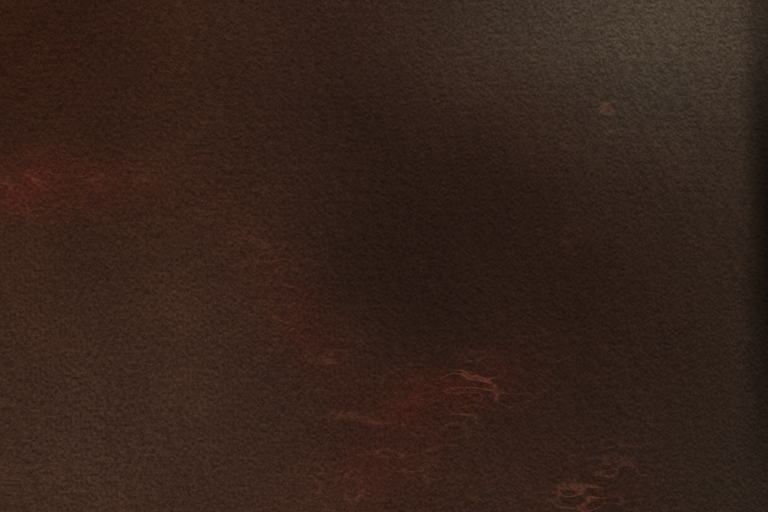
Reproduce this texture procedurally as a WebGL 2 fragment shader.

```glsl
#version 300 es
precision highp float;

uniform vec2 u_resolution;
out vec4 outColor;

// Colours
const vec3 BASE_BROWN  = vec3(0.205, 0.132, 0.101);
const vec3 WARM_BROWN  = vec3(0.228, 0.141, 0.102);
const vec3 DUSTY_BROWN = vec3(0.268, 0.184, 0.145);
const vec3 DARK_BROWN  = vec3(0.155, 0.099, 0.076);
const vec3 UMBER       = vec3(0.190, 0.102, 0.066);
const vec3 OLIVE_GREY  = vec3(0.192, 0.150, 0.120);
const vec3 SHEEN       = vec3(0.298, 0.250, 0.205);
const vec3 RUST        = vec3(0.325, 0.145, 0.106);
const vec3 CREASE_TINT = vec3(0.200, 0.120, 0.084);

// Texture controls, frequencies per canvas height
const float GRAIN_FREQ     = 185.0;
const float PORE_FREQ      = 300.0;
const float GRAIN_STRENGTH = 0.20;
const float PORE_STRENGTH  = 0.34;
const float MOTTLE_FREQ    = 5.0;
const float MOTTLE_AMOUNT  = 0.24;
const float WARP_AMOUNT    = 0.08;
const vec2  CREASE_FREQ    = vec2(26.0, 78.0);
const float CREASE_AMOUNT  = 0.75;

float hash(vec2 cell) {
    return fract(sin(dot(cell, vec2(127.1, 311.7))) * 43758.5453);
}

float noise(vec2 p) {
    vec2 cell = floor(p);
    vec2 f = fract(p);
    f = f * f * (3.0 - 2.0 * f);
    float low  = mix(hash(cell), hash(cell + vec2(1.0, 0.0)), f.x);
    float high = mix(hash(cell + vec2(0.0, 1.0)), hash(cell + vec2(1.0)), f.x);
    return mix(low, high, f.y);
}

float fbm(vec2 p) {
    float sum = 0.0;
    float amplitude = 0.5;
    for (int i = 0; i < 5; i++) {
        sum += amplitude * noise(p);
        p = mat2(1.6, 1.2, -1.2, 1.6) * p + 7.3;
        amplitude *= 0.5;
    }
    return sum;
}

// Soft elliptical spot, tilted by an angle in radians
float glow(vec2 p, vec2 center, vec2 radius, float angle) {
    float c = cos(angle);
    float s = sin(angle);
    vec2 q = mat2(c, -s, s, c) * (p - center) / radius;
    return exp(-dot(q, q));
}

// Thin broken ridges, stretched sideways
float creases(vec2 p) {
    vec2 bend = vec2(noise(p * 27.0), noise(p * 27.0 + 41.0)) - 0.5;
    vec2 q = (p + 0.022 * bend) * CREASE_FREQ;
    float ridge = 1.0 - abs(2.0 * noise(q) - 1.0);
    return smoothstep(0.66, 1.0, ridge) * smoothstep(0.25, 0.8, noise(q * 0.55 + 13.0));
}

void main() {
    vec2 p = gl_FragCoord.xy / u_resolution.y;
    float aspect = u_resolution.x / u_resolution.y;
    vec2 warp = vec2(fbm(p * 6.0), fbm(p * 6.0 + 23.0)) - 0.48;
    vec2 w = p + WARP_AMOUNT * warp;

    // Broad stains and light
    vec3 color = mix(WARM_BROWN, BASE_BROWN, smoothstep(0.25, 0.75, w.x));
    color = mix(color, OLIVE_GREY, 0.85 * smoothstep(1.0, 1.5, w.x + 0.2 * w.y));
    color = mix(color, DUSTY_BROWN, 0.8 * glow(w, vec2(0.20, 0.13), vec2(0.44, 0.28), 0.2));
    color = mix(color, UMBER, 0.85 * glow(w, vec2(0.0, 0.95), vec2(0.32, 0.28), 0.0));
    color = mix(color, DARK_BROWN, 0.9 * glow(w, vec2(0.80, 0.60), vec2(0.27, 0.36), 0.3));
    color = mix(color, DARK_BROWN, 0.85 * glow(w, vec2(1.12, 0.42), vec2(0.34, 0.24), -0.2));
    color = mix(color, SHEEN, 0.95 * glow(w, vec2(1.25, 0.98), vec2(0.36, 0.21), -0.1));

    // Worn rust patches
    float streak = glow(w, vec2(0.03, 0.64), vec2(0.27, 0.058), -0.06);
    float fold   = glow(w, vec2(0.60, 0.36), vec2(0.22, 0.065), -1.0);
    float scuff  = glow(w, vec2(0.89, 0.23), vec2(0.14, 0.055), 0.2);
    float smear  = glow(w, vec2(0.73, 0.09), vec2(0.19, 0.11), 0.6);
    float corner = glow(w, vec2(1.16, 0.04), vec2(0.10, 0.07), 0.0);
    float rust = 0.75 * streak + 0.32 * fold + 0.50 * scuff + 0.30 * smear + 0.22 * corner;
    color = mix(color, RUST, min(rust * (0.5 + fbm(p * 14.0)), 0.9));

    // Cloudy mottling
    color *= 1.0 + MOTTLE_AMOUNT * (fbm(w * MOTTLE_FREQ + 3.0) - 0.48);

    // Creases gather on worn and lit parts
    float wrinkled = 0.5 * streak + 0.45 * fold + 0.9 * scuff + 0.35 * smear + 0.8 * corner;
    wrinkled += 0.6 * glow(w, vec2(1.22, 0.81), vec2(0.14, 0.07), 0.15) + 0.06;
    color += CREASE_TINT * CREASE_AMOUNT * wrinkled * (creases(p) - 0.15);

    // Embossed grain and fine pores on a turned grid
    vec2 turned = mat2(0.84, 0.54, -0.54, 0.84) * p;
    vec2 grainPos = vec2(0.8, 1.0) * p * GRAIN_FREQ + 5.0 * warp;
    float relief = noise(grainPos) - noise(grainPos + vec2(0.2, 0.8));
    float pores = noise(turned * PORE_FREQ + 57.0) - 0.5;
    color *= 1.0 + GRAIN_STRENGTH * relief + PORE_STRENGTH * pores;

    // Shadow along the right border
    float shadow = smoothstep(aspect - 0.06, aspect, p.x + 0.02 * warp.x);
    color *= 1.0 - 0.55 * shadow * glow(p, vec2(aspect, 0.58), vec2(0.5, 0.42), 0.0);

    outColor = vec4(color, 1.0);
}
```
